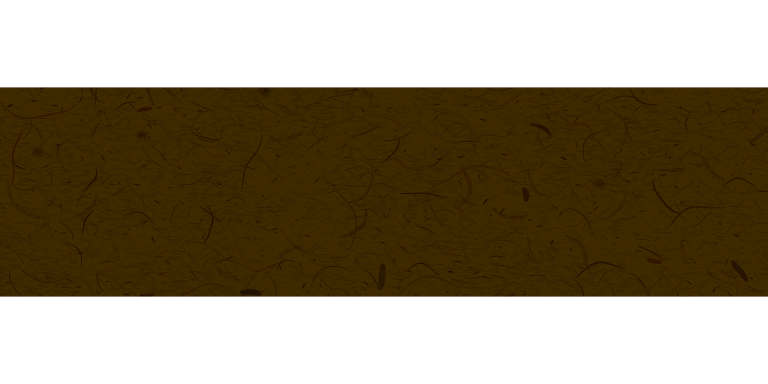
Write a WebGL 2 fragment shader that draws this texture.

```glsl
#version 300 es
precision highp float;
// A dark olive strip of handmade fibre paper between two white margins.
// Bent, tapered fibres are scattered by hashed grid cells in several layers,
// from faint hairs to thick bark pieces, over a horizontally streaked ground.
uniform vec2 u_resolution;
out vec4 fragColor;

struct Layer {
  float cell;      // grid spacing, at least the largest half length
  int count;       // candidates per cell
  float density;   // chance that a candidate is drawn
  vec2 halfLen;    // smallest and largest half length
  vec2 halfWidth;  // smallest and largest half width
  float spread;    // largest tilt from the horizontal, radians
  float bend;      // curvature
  vec2 strength;   // faintest and darkest opacity
};

const float BAND_HALF = 0.2724;
const vec3 MARGIN = vec3(1.0);
const vec3 PAPER = vec3(0.246, 0.166, 0.0);
const vec3 SHADE = vec3(0.14, 0.06, 0.0);
const vec3 RUST = vec3(0.175, 0.06, 0.0);
const vec3 BARK = vec3(0.095, 0.03, 0.008);
const vec2 GRAIN_SCALE = vec2(75.0, 210.0);
const float GRAIN_DEPTH = 0.24;
const float KNOT_CELL = 0.36;
const float KNOT_DENSITY = 0.4;

const Layer HAIRS  = Layer(0.042, 3, 0.85, vec2(0.010, 0.034), vec2(0.0006, 0.0013), 1.2, 0.35, vec2(0.25, 0.75));
const Layer SPECKS = Layer(0.050, 1, 0.80, vec2(0.003, 0.011), vec2(0.0010, 0.0021), 1.3, 0.20, vec2(0.55, 1.0));
const Layer TWIGS  = Layer(0.090, 1, 0.62, vec2(0.018, 0.046), vec2(0.0009, 0.0020), 1.3, 0.50, vec2(0.45, 1.0));
const Layer STRAWS = Layer(0.200, 1, 0.75, vec2(0.040, 0.105), vec2(0.0013, 0.0032), 1.6, 0.60, vec2(0.45, 1.0));
const Layer WISPS  = Layer(0.160, 1, 0.55, vec2(0.030, 0.075), vec2(0.0025, 0.0060), 1.6, 0.70, vec2(0.20, 0.5));
const Layer CHIPS  = Layer(0.300, 1, 0.50, vec2(0.015, 0.036), vec2(0.0050, 0.0090), 1.6, 0.25, vec2(0.60, 0.95));

// Integer hash: four values in 0..1
vec4 hash(vec2 cell, int seed, int index) {
  uvec4 v = uvec4(ivec4(ivec2(cell), seed, index)) * 1664525u + 1013904223u;
  for (int i = 0; i < 2; i++) {
    v.x += v.y * v.w;
    v.y += v.z * v.x;
    v.z += v.x * v.y;
    v.w += v.y * v.z;
    v ^= v >> 16u;
  }
  return vec4(v & 0xffffu) / 65535.0;
}

float noise(vec2 p, int seed) {
  vec2 i = floor(p), f = fract(p);
  f = f * f * (3.0 - 2.0 * f);
  float a = hash(i, seed, 0).x, b = hash(i + vec2(1, 0), seed, 0).x;
  float c = hash(i + vec2(0, 1), seed, 0).x, d = hash(i + vec2(1, 1), seed, 0).x;
  return mix(mix(a, b, f.x), mix(c, d, f.x), f.y);
}

// Pixel coverage of a wavy, tapered stroke along x
float fibre(vec2 q, float halfLen, float halfWidth, float bend, float wave, float px) {
  float u = q.x / halfLen;
  float phase = 4.0 * u + 40.0 * wave;
  float curve = halfLen * (bend * (u * u - 0.4) + wave * sin(phase));
  float slope = 2.0 * bend * u + 4.0 * wave * cos(phase);
  float d = abs(q.y - curve) * inversesqrt(1.0 + slope * slope);
  float w = halfWidth * sqrt(max(1.0 - 0.8 * u * u, 0.0));
  float across = clamp(0.5 - (d - w) / px, 0.0, 1.0) - clamp(0.5 - (d + w) / px, 0.0, 1.0);
  return across * clamp(0.5 - (abs(q.x) - halfLen) / px, 0.0, 1.0);
}

// The darkest fibre wins, so drawing order does not matter
vec3 scatter(vec3 col, vec2 p, Layer L, int seed, float texture1, float px) {
  vec2 home = floor(p / L.cell);
  for (int k = 0; k < 9 * L.count; k++) {
    int n = k % 9;
    vec2 cell = home + vec2(n % 3 - 1, n / 3 - 1);
    vec4 a = hash(cell, seed, 2 * (k / 9));
    if (a.z > L.density) continue;
    vec4 b = hash(cell, seed, 2 * (k / 9) + 1);
    vec2 q = p - (cell + a.xy) * L.cell;
    float s = 2.0 * a.w - 1.0;
    float angle = L.spread * s * mix(0.4, 1.0, abs(s)) - 0.08;
    float c = cos(angle), t = sin(angle);
    q = vec2(c * q.x + t * q.y, c * q.y - t * q.x);
    float vary = fract(b.x * 17.0 + b.y * 5.0);
    float ink = fibre(q, mix(L.halfLen.x, L.halfLen.y, b.x), mix(L.halfWidth.x, L.halfWidth.y, b.y),
                      L.bend * (2.0 * b.z - 1.0), 0.25 * L.bend * (vary - 0.5), px);
    ink *= mix(L.strength.x, L.strength.y, b.w) * texture1;
    col = min(col, mix(PAPER, mix(RUST, BARK, vary), ink));
  }
  return col;
}

// Soft, frayed smudges
vec3 knots(vec3 col, vec2 p, float fray) {
  vec2 home = floor(p / KNOT_CELL);
  for (int n = 0; n < 9; n++) {
    vec2 cell = home + vec2(n % 3 - 1, n / 3 - 1);
    vec4 h = hash(cell, 71, 0);
    if (h.z > KNOT_DENSITY) continue;
    vec2 q = (p - (cell + h.xy) * KNOT_CELL) * vec2(0.8, 1.1);
    float ink = 1.0 - smoothstep(0.004, mix(0.018, 0.028, h.w), length(q) + 0.014 * (fray - 0.5));
    col = min(col, mix(PAPER, BARK, ink * mix(0.25, 0.8, fray)));
  }
  return col;
}

void main() {
  float px = 1.0 / u_resolution.y;
  vec2 p = gl_FragCoord.xy * px;

  // Streaked ground with broad cloudy variation
  float grain = noise(p * GRAIN_SCALE, 3);
  float cloud = noise(p * vec2(7.0, 11.0), 5);
  float fray = noise(p * vec2(130.0, 170.0), 9);
  float shade = GRAIN_DEPTH * smoothstep(0.45, 0.95, grain + 0.25 * (cloud - 0.5));
  vec3 col = mix(PAPER, SHADE, shade);

  // Fibres
  float worn = mix(0.7, 1.0, fray);
  col = scatter(col, p, HAIRS, 11, mix(0.65, 1.0, cloud), px);
  col = scatter(col, p, WISPS, 23, mix(0.4, 1.2, fray), px);
  col = scatter(col, p, SPECKS, 31, 1.0, px);
  col = scatter(col, p, TWIGS, 43, worn, px);
  col = scatter(col, p, STRAWS, 53, worn, px);
  col = scatter(col, p, CHIPS, 61, worn, px);
  col = knots(col, p, fray);

  // Strip edges
  float band = clamp(0.5 + (BAND_HALF - abs(p.y - 0.5)) / px, 0.0, 1.0);
  fragColor = vec4(mix(MARGIN, col, band), 1.0);
}
```
